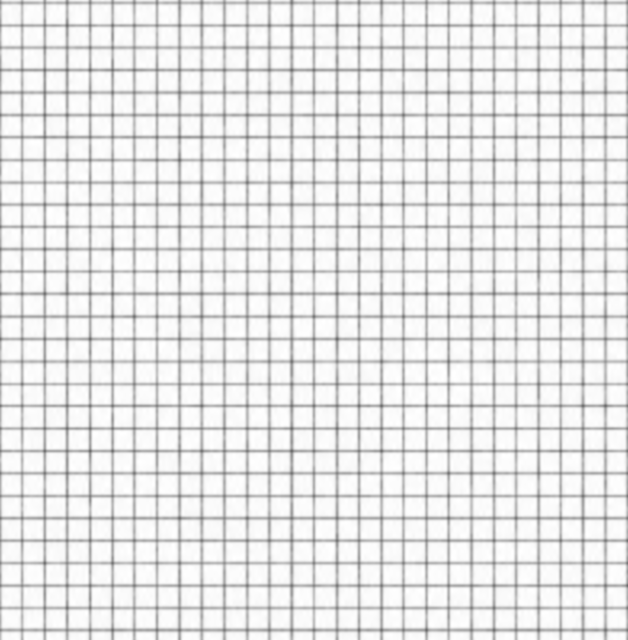
Reproduce this pattern procedurally as a WebGL 1 fragment shader.

```glsl
precision highp float;

uniform vec2 u_resolution;

const vec2 CELLS = vec2(28.0, 28.59);    // repeats across and down
const vec2 ORIGIN = vec2(0.01, 0.447);   // first rulings, in cells
const float LINE_RADIUS = 0.083;         // soft half width, in cells
const float INK_DEPTH = 0.29;
const float PAPER = 0.986;

float hash(vec2 p) {
  vec3 q = fract(vec3(p.xyx) * 0.1031);
  q += dot(q, q.yzx + 33.33);
  return fract((q.x + q.y) * q.z);
}

float valueNoise(vec2 p) {
  vec2 i = floor(p);
  vec2 f = fract(p);
  f = f * f * (3.0 - 2.0 * f);
  float low = mix(hash(i), hash(i + vec2(1.0, 0.0)), f.x);
  float high = mix(hash(i + vec2(0.0, 1.0)), hash(i + vec2(1.0, 1.0)), f.x);
  return mix(low, high, f.y);
}

// Ink of the nearest ruling: across is measured over it, along follows it.
float ruling(float across, float along, float pixel, float wear, float seed) {
  float index = floor(across + 0.5);
  float shift = (hash(vec2(index + 7.0, seed)) - 0.5) * 0.045;
  float strength = mix(0.86, 1.12, hash(vec2(index + 41.0, seed + 3.0)));
  float spread = mix(0.92, 1.1, hash(vec2(index + 83.0, seed + 9.0)));

  // Uneven density along the stroke
  float patches = valueNoise(vec2(along * 1.7 + 50.0, index * 3.0 + seed));
  float grains = valueNoise(vec2(along * 5.0 + 90.0, index * 5.0 + seed));
  strength *= 1.0 + wear * (patches + grains - 1.0);

  float radius = max(LINE_RADIUS * spread, 0.7 * pixel);
  float offset = (across - index - shift) / radius;
  return INK_DEPTH * strength * exp(-offset * offset) * LINE_RADIUS * spread / radius;
}

// Faint mottling, strongest beside the rulings.
float paperTone(vec2 grid) {
  vec2 toLine = abs(fract(grid + 0.5) - 0.5);
  float nearLine = 1.0 - smoothstep(0.12, 0.42, min(toLine.x, toLine.y));
  float mottle = valueNoise(grid * vec2(7.0, 4.0) + 20.0) - 0.5;
  float blotch = valueNoise(grid * 0.8 + 60.0) - 0.5;
  return PAPER + mottle * mix(0.012, 0.035, nearLine) + blotch * 0.008;
}

void main() {
  vec2 uv = gl_FragCoord.xy / u_resolution;
  vec2 grid = uv * CELLS - ORIGIN;
  vec2 pixel = CELLS / u_resolution;

  float vertical = ruling(grid.x, grid.y, pixel.x, 0.3, 11.0);
  float horizontal = ruling(grid.y, grid.x, pixel.y, 0.18, 29.0);

  // Overlapping strokes darken the crossings
  float tone = paperTone(grid) * (1.0 - vertical) * (1.0 - horizontal);
  gl_FragColor = vec4(vec3(clamp(tone, 0.0, 1.0)), 1.0);
}
```
